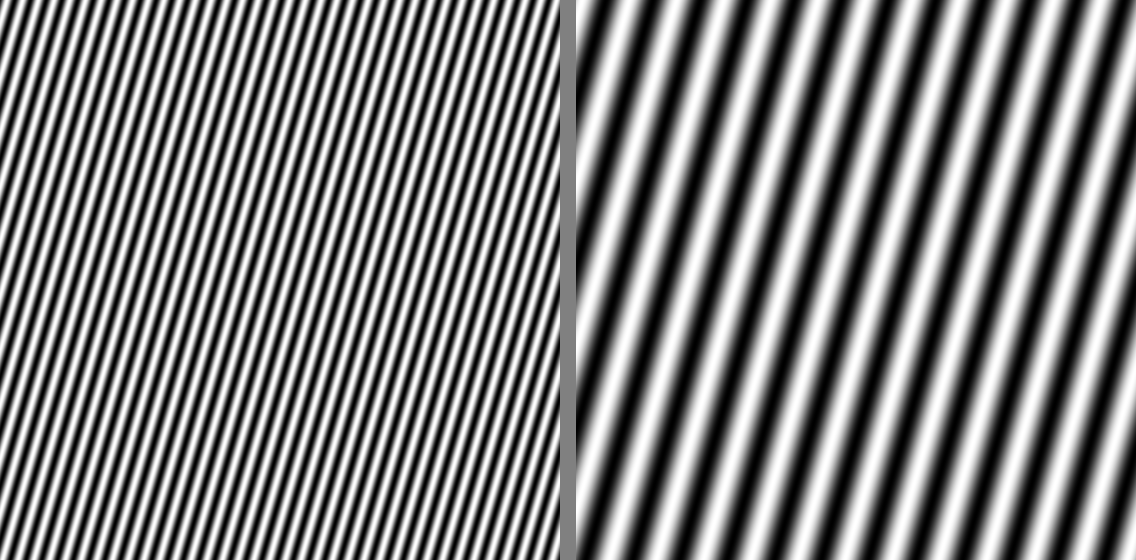
Left: the whole. Right: its middle third, enlarged.
Write a WebGL 1 fragment shader that draws this pattern.

```glsl
precision highp float;

uniform vec2 u_resolution;

const float TAU = 6.2831853;
const float STRIPE_COUNT = 37.1;   // cycles per canvas, across the stripes
const float STRIPE_TILT = 0.281;   // lean from vertical, in radians
const float CENTER_PHASE = 0.52;   // cycle position at the canvas center
const vec3 DARK_COLOR = vec3(0.0);
const vec3 LIGHT_COLOR = vec3(1.0);

// Sinusoidal profile: 1 at whole cycles, 0 halfway between them.
float stripeWave(float cycles) {
  return 0.5 + 0.5 * cos(TAU * fract(cycles));
}

void main() {
  // Centered canvas units, one unit per shorter side.
  vec2 position = (gl_FragCoord.xy - 0.5 * u_resolution)
    / min(u_resolution.x, u_resolution.y);

  // Distance across the stripes, which lean right towards the top.
  vec2 stripeNormal = vec2(cos(STRIPE_TILT), -sin(STRIPE_TILT));
  float cycles = STRIPE_COUNT * dot(position, stripeNormal) + CENTER_PHASE;

  gl_FragColor = vec4(mix(DARK_COLOR, LIGHT_COLOR, stripeWave(cycles)), 1.0);
}
```
